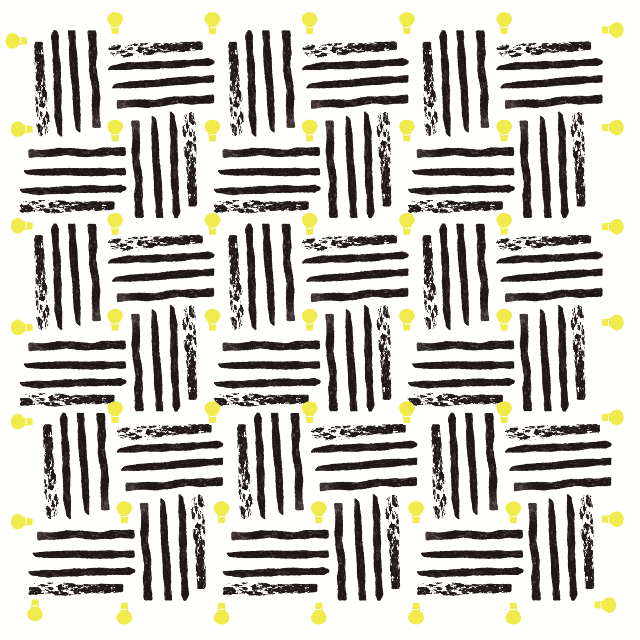
Reproduce this pattern procedurally as a Shadertoy shader.

```glsl
// Basket-weave of brushed ink strokes with small yellow light bulbs between them.
// Each tile turns one four-stroke block into four places; noise wobbles the edges
// and dries out the first stroke. Layout units: 768 per canvas, y pointing down.

const float CANVAS = 768.0;
const vec2 TILE = vec2(233.0, 232.0);
const vec2 LAST_ROW_SHIFT = vec2(10.5, -5.0);
const vec2 BLOCK_CENTER = vec2(63.0, 32.0);
const vec3 PAPER = vec3(1.0, 1.0, 0.994);
const vec3 INK = vec3(0.125, 0.09, 0.09);
const vec3 THIN_INK = vec3(0.38, 0.33, 0.33);
const vec3 YELLOW = vec3(0.94, 0.92, 0.29);

// Strokes in a block: offset across, start, end, half width
const vec4 STROKES[4] = vec4[4](
    vec4(0.0, 0.0, 113.0, 6.6), vec4(18.8, 0.0, 127.0, 4.6),
    vec4(40.0, 5.0, 126.5, 4.5), vec4(63.5, 9.5, 126.5, 4.7));

// Bulbs: row heights inside, at the left margin and at the right margin
const float BULB_STEP = 116.7;
const float BULB_Y[7] = float[7](23.0, 152.0, 264.0, 379.0, 490.0, 610.0, 741.0);
const float LEFT_Y[7] = float[7](49.0, 155.0, 271.0, 393.0, 506.0, 626.0, 737.0);
const float RIGHT_Y[7] = float[7](36.0, 153.0, 272.0, 387.0, 501.0, 623.0, 726.0);

float hash(vec2 p) {
    vec3 q = fract(vec3(p.xyx) * 0.1031);
    q += dot(q, q.yzx + 33.33);
    return fract((q.x + q.y) * q.z);
}

float noise(vec2 p) {
    vec2 i = floor(p), f = fract(p);
    f = f * f * (3.0 - 2.0 * f);
    return mix(mix(hash(i), hash(i + vec2(1, 0)), f.x),
               mix(hash(i + vec2(0, 1)), hash(i + vec2(1, 1)), f.x), f.y);
}

float fbm(vec2 p) {
    return 0.5 * noise(p) + 0.3 * noise(p * 2.1 + 17.0) + 0.2 * noise(p * 4.3 + 41.0);
}

float coverage(float d, float px) { return smoothstep(0.6 * px, -0.6 * px, d); }

// Signed distance to stroke k; uv runs along and across the block
float strokeDistance(vec2 uv, int k, float tilt) {
    vec4 s = STROKES[k];
    float id = float(k) * 13.7 + 5.0, along = uv.x - s.y;
    float center = s.x + tilt * (uv.x / 126.0 - 0.5) + 3.0 * (noise(vec2(uv.x / 27.0, id)) - 0.5);
    float v = uv.y - center;
    float width = s.w + 1.6 * (noise(vec2(uv.x / 11.0, id + 3.0)) - 0.5);
    if (k == 1 || k == 2) width *= mix(0.62, 1.0, smoothstep(0.0, 24.0, along));
    if (k == 1) width *= mix(1.0, 0.45, smoothstep(119.0, 127.0, uv.x));
    if (k == 0) width *= mix(1.1, 0.75, smoothstep(30.0, 108.0, uv.x));

    float slant = (k == 1 || k == 2) ? 0.7 * v : 0.0;
    vec2 q = vec2(max(s.y - uv.x - slant, uv.x - s.z), abs(v) - width) + 2.2;
    float d = length(max(q, 0.0)) + min(max(q.x, q.y), 0.0) - 2.2;
    d += 1.1 * (fbm(uv * 0.45 + id) - 0.5);

    // Dry bristle gaps, strongest where the first stroke starts
    if (k == 0) {
        float dry = mix(0.49, 0.24, smoothstep(5.0, 105.0, uv.x));
        dry += 0.13 * pow(min(abs(v) / width, 1.3), 2.0);
        float ragged = 5.0 * (fbm(uv * vec2(0.3, 0.8)) - 0.5) * smoothstep(70.0, 0.0, uv.x);
        d = max(d + ragged, 8.0 * (dry - fbm(uv * vec2(0.16, 0.34) + 8.0)));
    }
    return d;
}

// Ink of the nearest block with this origin and stroke direction
vec3 paintBlock(vec3 col, vec2 p, vec2 origin, vec2 u, vec2 v, float tilt, float px) {
    vec2 offset = p - origin - u * BLOCK_CENTER.x - v * BLOCK_CENTER.y;
    float row = clamp(round(offset.y / TILE.y), 0.0, 2.0);
    if (row > 1.5) offset -= LAST_ROW_SHIFT;
    float column = clamp(round(offset.x / TILE.x), 0.0, 2.0);
    offset -= TILE * vec2(column, row);
    vec2 uv = vec2(dot(offset, u), dot(offset, v)) + BLOCK_CENTER;
    if (any(greaterThan(abs(uv - BLOCK_CENTER), vec2(74.0, 48.0)))) return col;
    for (int k = 0; k < 4; k++) {
        float thin = 0.9 * smoothstep(0.5, 0.78, fbm(uv * vec2(0.22, 0.5) + 60.0));
        if (k == 3) thin = min(thin + 0.45 * smoothstep(38.0, 10.0, uv.x), 1.0);
        vec3 ink = mix(INK, THIN_INK, thin * (k == 3 ? 0.9 : 0.5));
        col = mix(col, ink, coverage(strokeDistance(uv, k, tilt), px));
    }
    return col;
}

// Round bulb at the origin with its screw base toward +y
float bulbDistance(vec2 q) {
    float head = length(q * vec2(0.97, 1.04)) - 9.0 + 0.8 * (noise(q * 0.35 + 9.0) - 0.5);
    vec2 b = abs(q - vec2(0.0, 11.5)) - vec2(5.4 - 0.08 * q.y, 6.0);
    float base = max(b.x, b.y) + 0.8 * (noise(q * 0.6) - 0.5);
    float gap = max(abs(q.y - 9.8 + 0.08 * q.x) - 0.6, -3.0 - q.x);
    return max(min(head, base), -gap);
}

void mainImage(out vec4 fragColor, in vec2 fragCoord) {
    float px = CANVAS / iResolution.y;
    vec2 p = vec2(fragCoord.x, iResolution.y - fragCoord.y) * px;
    vec2 right = vec2(1, 0), down = vec2(0, 1);

    // Four turned blocks form the weave
    vec3 col = PAPER;
    col = paintBlock(col, p, vec2(50.0, 163.0), -down, right, -6.0, px);
    col = paintBlock(col, p, vec2(130.5, 59.0), right, down, -7.0, px);
    col = paintBlock(col, p, vec2(24.5, 246.5), right, -down, 3.0, px);
    col = paintBlock(col, p, vec2(228.0, 135.0), down, -right, -5.0, px);

    // Bulbs, turned outward along the margins
    for (int r = 0; r < 7; r++) {
        float shift = r > 4 ? 11.0 : 0.0;
        float c = clamp(round((p.x - 21.5 - shift) / BULB_STEP), 0.0, 6.0);
        vec2 center = vec2(21.5 + shift + c * BULB_STEP, BULB_Y[r]);
        vec2 axis = r == 6 ? -down : down;
        if (c < 0.5) {
            center = vec2(r == 0 ? 15.0 : r == 6 ? 42.0 : 21.5, LEFT_Y[r]);
            if (r < 6) axis = right;
        } else if (c > 5.5) {
            center = vec2(r == 6 ? 731.0 : 740.0, RIGHT_Y[r]);
            axis = -right;
        }
        vec2 q = p - center;
        q = vec2(dot(q, vec2(axis.y, -axis.x)), dot(q, axis));
        col = mix(col, YELLOW, coverage(bulbDistance(q), px));
    }
    fragColor = vec4(col, 1.0);
}
```
